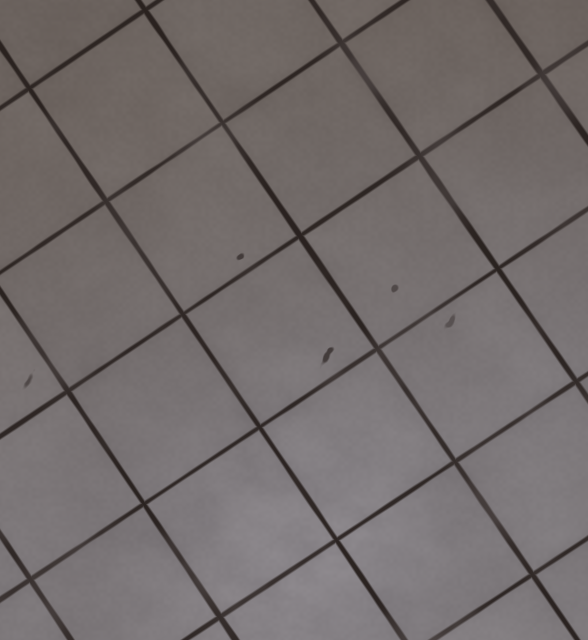
Give the GLSL for this texture, as a Shadertoy shader.

```glsl
// Worn grey-brown floor tiles on a slanted grid, with dark grout, stains and specks.

float hash(vec2 p) {
    return fract(sin(dot(p, vec2(127.1, 311.7))) * 43758.5453);
}

float noise(vec2 p) {
    vec2 i = floor(p), f = fract(p);
    f = f * f * (3.0 - 2.0 * f);
    return mix(mix(hash(i), hash(i + vec2(1, 0)), f.x),
               mix(hash(i + vec2(0, 1)), hash(i + vec2(1, 1)), f.x), f.y);
}

float fbm(vec2 p) {
    float sum = 0.0, amp = 0.5;
    for (int i = 0; i < 4; i++) {
        sum += amp * noise(p);
        p = mat2(1.6, 1.2, -1.2, 1.6) * p + 7.3;
        amp *= 0.5;
    }
    return sum;
}

// Canvas position to tile coordinates, with a slight perspective stretch.
vec2 tileCoords(vec2 p) {
    mat2 edges = mat2(0.1849, 0.1237, 0.1211, -0.1764);
    vec2 g = inverse(edges) * (p - vec2(0.4688, 0.6315));
    return g - g.x * vec2(0.01 * g.x + 0.0043 * g.y, 0.003 * g.y);
}

void mainImage(out vec4 fragColor, in vec2 fragCoord) {
    vec2 p = fragCoord / iResolution.y;
    float soft = max(0.0022, 1.0 / iResolution.y);
    vec2 g = tileCoords(p);
    vec2 tile = floor(g);

    // Light: warm and dim at the top, cool and brighter at the bottom
    float cool = 1.0 - smoothstep(0.1, 0.85, p.y - 0.25 * p.x);
    vec3 color = mix(vec3(0.435, 0.402, 0.385), vec3(0.487, 0.467, 0.476), cool);
    vec2 toGlow = p - vec2(0.48, 0.1);
    float glow = exp(-16.0 * dot(toGlow, toGlow));
    color += glow * vec3(0.04, 0.042, 0.05);

    // Tone per tile, broad stains, cloudy scuffs and fine grain
    color += 0.02 * (hash(tile + 3.7) - 0.5);
    color += vec3(0.06, 0.066, 0.07) * (fbm(p * 4.5 + tile * 0.6) - 0.47);
    color += (0.025 + 0.07 * glow) * (fbm(p * vec2(13, 19) + 5.0) - 0.47);
    color += 0.014 * (noise(p * 170.0) - 0.5);

    // Distance to the nearest grout line of each direction
    vec2 wobble = vec2(noise(p * 28.0), noise(p * 28.0 + 40.0)) - 0.5;
    vec2 d = abs(fract(g + 0.5) - 0.5) * vec2(0.2225, 0.214);
    d = abs(d + 0.0012 * wobble);

    // Grime beside the joints, then the grout itself
    float grime = exp(-min(d.x, d.y) * 100.0);
    color -= 0.045 * grime * fbm(p * 15.0 + 9.0);
    vec2 halfWidth = vec2(0.0043, 0.0034) * (0.8 + 0.4 * noise(p * 6.0 + 2.0));
    vec2 line = 1.0 - smoothstep(halfWidth - soft, halfWidth + soft, d);
    float grout = max(line.x, line.y * 0.95);
    vec3 groutColor = mix(vec3(0.15, 0.12, 0.11), vec3(0.27, 0.24, 0.235),
                          smoothstep(0.3, 0.8, fbm(p * 9.0 + 20.0)));
    color = mix(color, groutColor, grout * 0.95);

    // Dirt specks, some stretched into smudges
    for (int i = 0; i < 5; i++) {
        float k = float(i);
        vec2 center = vec2(0.045 + 0.33 * sqrt(k), 0.51 + 0.12 * sin(2.9 * k + 4.2));
        vec2 q = p - center;
        q.x -= 0.5 * q.y;
        q.y *= mix(0.4, 1.0, step(0.5, fract(k * 0.5)));
        float r = length(q) + 0.005 * (noise(p * 130.0) - 0.5);
        float speck = 1.0 - smoothstep(0.0045 - soft, 0.0045 + soft, r);
        color = mix(color, vec3(0.2, 0.17, 0.165), speck * (0.45 + 0.4 * hash(vec2(k, 4))));
    }

    fragColor = vec4(color, 1.0);
}
```
